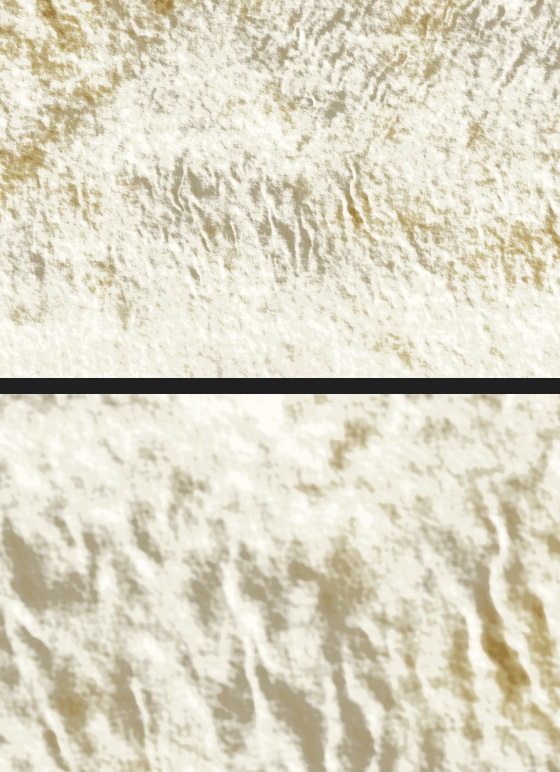
Top, the full canvas; bottom, a detail of the centre.
Write a Shadertoy shader that draws this texture.

```glsl
// Scooped vanilla ice cream: scraped ridges, crumbly lumps and golden hollows.

// Palette
const vec3 HIGHLIGHT = vec3(0.995, 0.99, 0.96);
const vec3 CREAM     = vec3(0.94, 0.93, 0.875);
const vec3 MILK      = vec3(0.84, 0.82, 0.75);
const vec3 BUTTER    = vec3(0.83, 0.79, 0.64);
const vec3 SHADOW    = vec3(0.68, 0.64, 0.53);
const vec3 GOLD      = vec3(0.73, 0.65, 0.43);
const vec3 CARAMEL   = vec3(0.60, 0.48, 0.24);

// Relief, in units of the canvas height
const float LUMP_FREQ    = 5.0;
const float LUMP_HEIGHT  = 0.075;
const vec2  RIDGE_FREQ   = vec2(27.0, 9.0);
const float RIDGE_HEIGHT = 0.042;
const float GRAIN_FREQ   = 42.0;
const float GRAIN_HEIGHT = 0.008;

// Light
const vec2  LIGHT_DIR  = vec2(0.72, 0.69);
const float LIGHT_STEP = 0.003;
const float EXPOSURE   = -0.2;
const float CONTRAST   = 1.1;

vec2 hashGradient(ivec2 cell) {
    uvec2 v = uvec2(cell + 4096) * 1664525u + 1013904223u;
    v.x += v.y * 1664525u;
    v.y += v.x * 1664525u;
    v ^= v >> 16u;
    v.x += v.y * 1664525u;
    v.y += v.x * 1664525u;
    v ^= v >> 16u;
    return vec2(v & 65535u) / 32767.5 - 1.0;
}

float gradientNoise(vec2 p) {
    vec2 cell = floor(p), f = p - cell;
    ivec2 i = ivec2(cell);
    vec2 u = f * f * f * (f * (f * 6.0 - 15.0) + 10.0);
    float a = dot(hashGradient(i), f);
    float b = dot(hashGradient(i + ivec2(1, 0)), f - vec2(1, 0));
    float c = dot(hashGradient(i + ivec2(0, 1)), f - vec2(0, 1));
    float d = dot(hashGradient(i + ivec2(1, 1)), f - vec2(1, 1));
    return mix(mix(a, b, u.x), mix(c, d, u.x), u.y);
}

float fbm(vec2 p, int octaves) {
    float sum = 0.0, amp = 1.0;
    for (int i = 0; i < octaves; i++) {
        sum += amp * gradientNoise(p);
        p = mat2(1.6, 1.2, -1.2, 1.6) * p + 7.3;
        amp *= 0.5;
    }
    return sum;
}

// One below an edge, zero above it
float below(float lo, float hi, float x) { return 1.0 - smoothstep(lo, hi, x); }

// Surface layers: x = lumps, y = scraped ridges, z = grain
vec3 surface(vec2 p) {
    vec2 warp = vec2(fbm(p * 17.0 + 3.1, 2), fbm(p * 17.0 + 41.7, 2));
    float lumps = fbm((p + 0.025 * warp) * LUMP_FREQ + 11.0, 4);
    // Ridges lean one way in the hollow and fold the other way above the ledge
    float across = p.x + 0.2 * p.y - 0.8 * max(p.y - 0.56, 0.0);
    vec2 q = vec2(across, p.y) + 0.02 * warp;
    float furrow = gradientNoise(q * RIDGE_FREQ + 5.0);
    float ridges = 0.23 - sqrt(furrow * furrow + 0.004);
    return vec3(lumps, ridges, fbm(p * GRAIN_FREQ, 3));
}

void mainImage(out vec4 fragColor, in vec2 fragCoord) {
    vec2 p = fragCoord / iResolution.y;

    // Regions with ragged borders
    vec2 m = p + 0.07 * vec2(fbm(p * 7.0 + 20.0, 4), fbm(p * 7.0 + 60.0, 4));
    float scoopEdge = m.x - m.y + 0.46;
    float chunks = below(-0.06, 0.08, scoopEdge);
    float drop = 0.58 - 0.05 * smoothstep(0.8, 1.2, m.x) - m.y;
    float span = smoothstep(0.24, 0.42, m.x) * below(0.8, 1.3, m.x);
    float hollow = span * smoothstep(-0.01, 0.05, drop) * below(0.08, 0.36, drop);
    float rim = span * smoothstep(-0.16, -0.04, drop) * below(-0.03, 0.015, drop);
    float topRight = smoothstep(0.55, 1.0, m.y) * smoothstep(0.5, 1.1, m.x);
    float bottom = below(0.08, 0.36, m.y);
    float rightCrumbs = smoothstep(0.9, 1.15, m.x) * below(0.35, 0.55, m.y);

    // Directional relief plus darkening of the low places
    vec3 here = surface(p);
    vec3 slope = (here - surface(p + LIGHT_DIR * LIGHT_STEP)) / LIGHT_STEP;
    float scraped = 0.65 + 0.55 * max(hollow, topRight);
    scraped *= (1.0 - 0.7 * chunks) * (1.0 - 0.35 * bottom);
    float rough = 0.8 + 0.5 * chunks + 0.4 * rightCrumbs - 0.25 * hollow;
    vec3 strength = vec3(rough, scraped, 1.0);
    float relief = dot(slope * vec3(LUMP_HEIGHT, RIDGE_HEIGHT, GRAIN_HEIGHT), strength);
    float cavity = dot(here * vec3(1.2, 4.2, 1.5), strength);

    // Deep pits among the chunks and along their edge, a few elsewhere
    float holes = gradientNoise(m * vec2(9.0, 5.5) + 31.0);
    float pits = smoothstep(0.08, 0.4, holes) * (chunks + 0.5 * rightCrumbs);
    float fold = exp(-pow((scoopEdge + 0.05) / 0.04, 2.0)) * smoothstep(0.4, 0.55, m.y);
    pits += 0.7 * fold * smoothstep(-0.1, 0.25, gradientNoise(p * 6.0 + 17.0));
    pits += 0.5 * below(0.2, 1.0, length((m - vec2(0.1, 0.17)) / vec2(0.08, 0.045)));

    float tone = EXPOSURE + CONTRAST * (relief + cavity) * (1.0 - 0.3 * bottom);
    tone += 0.8 * fbm(p * 2.6 + 50.0, 2) + 0.65 * bottom + 0.6 * rim
          - 0.9 * hollow - 0.9 * topRight - 0.25 * chunks - 1.9 * pits;

    // Warm light scattered through the fat, strongest in the deep places
    float warmth = smoothstep(-0.15, 0.4, fbm(p * 3.2 + 80.0, 3));
    warmth += 0.4 * chunks + 0.25 * rightCrumbs + 0.25 * bottom + 0.6 * pits
            - 0.3 * topRight;
    warmth = clamp(warmth, 0.0, 1.0);

    // Tone to colour, from deep shade to highlight
    vec3 shade = mix(SHADOW, GOLD, warmth);
    shade = mix(shade, CARAMEL, below(-3.6, -2.0, tone) * (0.2 + 0.8 * warmth));
    vec3 middle = mix(MILK, BUTTER, warmth);
    vec3 color = mix(shade, middle, smoothstep(-2.0, -0.65, tone));
    color = mix(color, CREAM, smoothstep(-0.85, 0.15, tone));
    color = mix(color, HIGHLIGHT, smoothstep(0.2, 1.8, tone));
    fragColor = vec4(color, 1.0);
}
```
